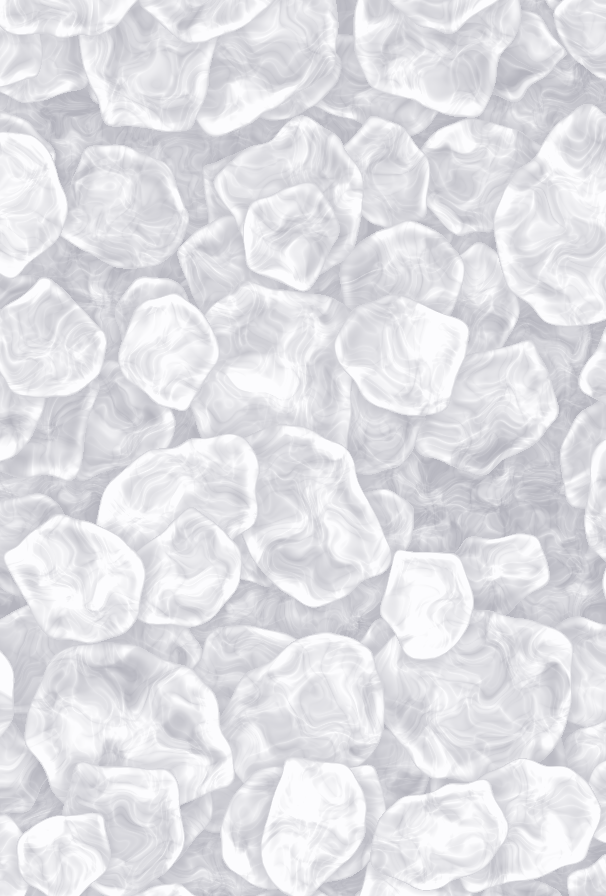
A Shadertoy shader for this texture:

```glsl
#define LAYERS 3
#define SIDES 7
#define ICE_TONE 0.70
#define FACETS 0.42
#define CRACKS 0.36
#define RIM 0.36
#define SHADOW 0.36
#define GRAIN 0.12
#define SHADE_COLOR vec3(0.715, 0.715, 0.750)
#define LIGHT_COLOR vec3(0.990, 0.990, 0.996)

const float TAU = 6.28319;

vec2 hash22(vec2 p) {
    vec3 h = fract(p.xyx * vec3(0.1031, 0.1030, 0.0973));
    h += dot(h, h.yzx + 33.33);
    return fract((h.xx + h.yz) * h.zy);
}

mat2 rotation(float a) {
    float c = cos(a), s = sin(a);
    return mat2(c, s, -s, c);
}

// Gradient noise, roughly -0.7 to 0.7
float corner(vec2 cell, vec2 offset) {
    return dot(hash22(cell) * 2.0 - 1.0, offset);
}

float noise(vec2 p) {
    vec2 i = floor(p), f = p - i;
    vec2 u = f * f * (3.0 - 2.0 * f);
    vec2 e = vec2(1, 0);
    float low = mix(corner(i, f), corner(i + e, f - e), u.x);
    float high = mix(corner(i + e.yx, f - e.yx), corner(i + 1.0, f - 1.0), u.x);
    return 1.3 * mix(low, high, u.y);
}

float roughNoise(vec2 p) {
    return 0.6 * noise(p) + 0.35 * noise(mat2(1.7, 1.3, -1.3, 1.7) * p + 9.7);
}

// Thin creases at two scales
float creases(vec2 p) {
    float wide = max(1.0 - 2.4 * abs(noise(p)), 0.0);
    float fine = max(1.0 - 2.4 * abs(noise(p * 2.3 + 4.1)), 0.0);
    return 0.6 * wide * wide * wide * wide + 0.4 * fine * fine * fine;
}

// Tilted planes blended sharply across cell borders, 0 to 1
float facets(vec2 p) {
    vec2 base = floor(p - 0.5);
    float sum = 0.0, total = 1e-5;
    for (int k = 0; k < 4; k++) {
        vec2 cell = base + vec2(k % 2, k / 2);
        vec2 h = hash22(cell + 71.0);
        vec2 d = p - cell - 0.25 - 0.5 * h;
        float weight = exp(-20.0 * dot(d, d));
        sum += weight * (h.x + dot(d, h.yx - 0.5));
        total += weight;
    }
    return sum / total;
}

// Inner tone of a chunk; depth is the distance inward from its outline
float iceTone(vec2 p, float depth) {
    vec2 warped = p + 1.1 * vec2(roughNoise(p * 0.8), roughNoise(p * 0.8 + 31.0));
    float tone = ICE_TONE + 0.42 * roughNoise(warped * 1.1 + 5.0);
    tone += FACETS * (facets(warped * 1.3) - 0.5);
    tone += CRACKS * creases(warped * vec2(1.1, 2.5));
    tone -= 0.8 * CRACKS * creases(warped * vec2(2.1, 0.9) + 17.0);
    tone += GRAIN * roughNoise(warped * 6.0);

    // Bright outline with a dim refracted band behind it
    float patchy = clamp(0.65 + 1.3 * noise(p * 1.7 + 3.0), 0.1, 1.0);
    float rim = (depth - 0.05) / 0.055, band = (depth - 0.20) / 0.09;
    return tone + patchy * (RIM * exp(-rim * rim) - 0.17 * exp(-band * band));
}

// Rounded polygon with sides spread by the golden angle
float chunkDistance(vec2 q, float seed) {
    mat2 turn = mat2(-0.737, 0.675, -0.675, -0.737);
    vec2 normal = vec2(1, 0);
    float d = -1.0;
    for (int i = 0; i < SIDES; i++) {
        float side = dot(q, normal) - mix(0.68, 0.98, fract(seed * 17.0 + float(i) * 0.38));
        float blend = max(0.16 - abs(d - side), 0.0);
        d = max(d, side) + blend * blend / 0.64;
        normal = turn * normal;
    }
    return d;
}

void mainImage(out vec4 fragColor, in vec2 fragCoord) {
    vec2 p = fragCoord / iResolution.x;
    vec2 wobbly = p + 0.011 * vec2(noise(p * 17.0), noise(p * 21.0 + 8.0));

    // Gap between chunks, used where none is found
    vec2 surface = p / 0.06;
    float depth = 1.0, lift = -0.35, cover = 1.0, light = 1.0;

    // Search from the front of the pile and stop at the first chunk
    bool found = false;
    for (int layer = 0; layer < LAYERS && !found; layer++) {
        float level = float(layer) / float(LAYERS - 1);
        float size = layer == 1 ? 0.27 : 0.20;
        float presence = mix(0.42, 1.0, level);
        vec2 grid = wobbly / size + level * vec2(5.37, 8.61);
        for (int k = 0; k < 9; k++) {
            vec2 cell = floor(grid) + vec2(k % 3 - 1, k / 3 - 1);
            vec2 seed = cell + 40.0 * float(layer + 2);
            vec2 pick = hash22(seed + 5.5);
            if (pick.x > presence) continue;
            vec2 local = grid - cell - 0.25 - 0.5 * hash22(seed);
            if (dot(local, local) > 1.3) continue;

            vec2 form = hash22(seed + 19.3);
            float radius = mix(0.46, 0.74, form.x);
            local = rotation(TAU * pick.y) * local;
            float d = chunkDistance(local / radius * vec2(1.0, 1.0 + 0.4 * form.y), form.y);
            float aa = 1.2 / (iResolution.x * size * radius);
            if (d < aa) {
                surface = local * size / 0.085 + seed * 7.3;
                depth = -d;
                lift = mix(0.08, -0.12, level) + 0.12 * (form.y - 0.5);
                cover = smoothstep(aa, -aa, d);
                found = true;
                break;
            }
            float shadow = smoothstep(0.32, 0.0, d);
            light *= 1.0 - SHADOW * shadow * shadow;
        }
    }
    float tone = mix(0.45, iceTone(surface, depth) + lift, cover) * light;
    fragColor = vec4(mix(SHADE_COLOR, LIGHT_COLOR, clamp(tone, 0.0, 1.0)), 1.0);
}
```
